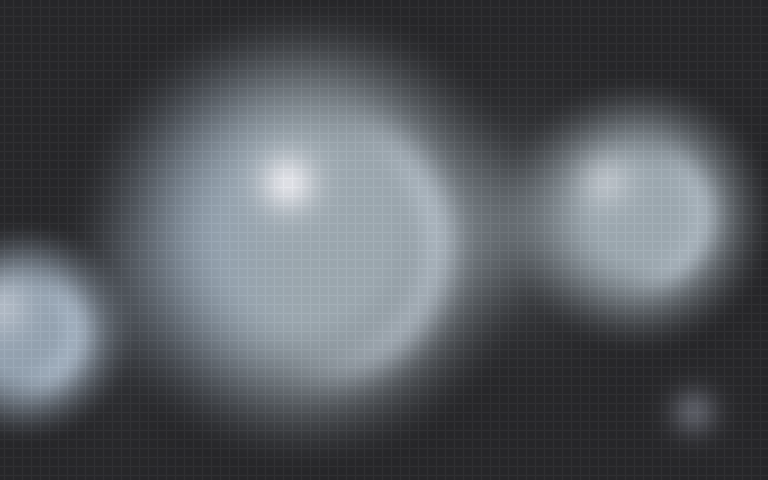
Reproduce this background procedurally as a Shadertoy shader.

```glsl
// Soft glowing grey-blue bubbles with highlights on a dark, finely gridded backdrop.

float halo(vec2 p, vec2 centre, float inner, float outer) {
    return 1.0 - smoothstep(inner, outer, length(p - centre));
}

float spot(vec2 p, vec2 centre, vec2 size) {
    vec2 q = (p - centre) / size;
    return exp(-dot(q, q));
}

// Bright crescent along the right side of a bubble
float crescent(vec2 p, vec2 centre, float radius, float width) {
    vec2 q = p - centre;
    float d = length(q);
    float facing = dot(q, vec2(0.98, -0.2)) / max(d, 0.001);
    float ring = (d - radius) / width;
    return exp(-ring * ring) * smoothstep(-0.1, 0.95, facing);
}

// Union of two soft lights that never exceeds one
float screenBlend(float a, float b) {
    return 1.0 - (1.0 - a) * (1.0 - b);
}

float gridLines(vec2 p) {
    float pitch = 0.01875;
    vec2 cell = abs(fract(p / pitch) - 0.5) * pitch;
    float blur = 0.5 / iResolution.y;
    vec2 line = 1.0 - smoothstep(0.0016 - blur, 0.0016 + blur, cell);
    return max(line.x, line.y);
}

void mainImage(out vec4 fragColor, in vec2 fragCoord) {
    vec2 p = fragCoord / iResolution.y;

    // Bubble bodies and the haze that joins them
    float body = halo(p, vec2(0.635, 0.51), 0.16, 0.50);
    body = screenBlend(body, halo(p, vec2(1.329, 0.552), 0.08, 0.30));
    body = screenBlend(body, halo(p, vec2(0.052, 0.308), 0.075, 0.24));
    body = screenBlend(body, 0.45 * spot(p, vec2(1.063, 0.531), vec2(0.15, 0.17)));
    body = screenBlend(body, 0.18 * spot(p, vec2(0.24, 0.34), vec2(0.10, 0.16)));

    vec3 backdrop = vec3(0.150, 0.150, 0.160);
    vec3 mist = mix(vec3(0.57, 0.625, 0.68), vec3(0.605, 0.65, 0.68),
                    smoothstep(0.35, 0.65, p.x));
    vec3 color = mix(backdrop, mist, body);

    // Rims
    float rim = crescent(p, vec2(0.646, 0.49), 0.27, 0.048);
    rim += 0.7 * crescent(p, vec2(1.329, 0.552), 0.14, 0.035);
    rim += 0.6 * crescent(p, vec2(0.052, 0.308), 0.115, 0.035);
    color += rim * vec3(0.15, 0.155, 0.165);

    // Highlights and the small faint bubble
    float shine = 0.9 * spot(p, vec2(0.600, 0.619), vec2(0.060));
    shine += 0.38 * spot(p, vec2(1.262, 0.621), vec2(0.055));
    shine += 0.35 * spot(p, vec2(0.006, 0.358), vec2(0.060));
    color = mix(color, vec3(0.90, 0.90, 0.92), shine);
    color = mix(color, vec3(0.60, 0.62, 0.68),
                0.42 * spot(p, vec2(1.446, 0.142), vec2(0.050)));

    // Fine grid
    color += 0.035 * gridLines(p);

    fragColor = vec4(color, 1.0);
}
```
